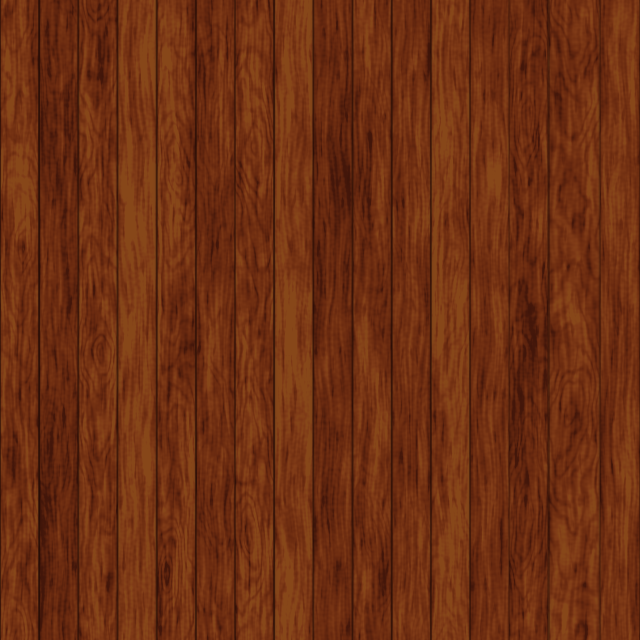
Give the GLSL for this texture, as a Shadertoy shader.

```glsl
const int PLANKS = 16;
const float PLANK_WIDTH = 0.0612;
const float TAU = 6.28318;

// Base lightness, figure strength and knot height of each plank
const float TONE[PLANKS] = float[](
    0.65, 0.36, 0.62, 0.82, 0.60, 0.44, 0.58, 0.78,
    0.39, 0.52, 0.55, 0.75, 0.57, 0.45, 0.60, 0.60);
const float FIGURE[PLANKS] = float[](
    0.8, 0.5, 1.0, 0.2, 0.9, 0.6, 1.0, 0.3,
    0.2, 0.5, 0.4, 0.6, 0.2, 0.8, 0.9, 0.3);
const float KNOT[PLANKS] = float[](
    0.61, 0.30, 0.45, 0.25, 0.10, 0.86, 0.77, 0.50,
    0.20, 0.15, 0.05, 0.58, 0.40, 0.83, 0.35, 0.70);

// Wood stain from darkest to lightest
const vec3 STAIN[6] = vec3[](
    vec3(0.27, 0.09, 0.04), vec3(0.35, 0.13, 0.05), vec3(0.41, 0.16, 0.06),
    vec3(0.45, 0.19, 0.07), vec3(0.50, 0.23, 0.09), vec3(0.53, 0.28, 0.10));
const vec3 SEAM_COLOR = vec3(0.13, 0.04, 0.02);

float hash(vec2 p) {
    vec3 q = fract(p.xyx * 0.1031);
    q += dot(q, q.yzx + 33.33);
    return fract((q.x + q.y) * q.z);
}

float cornerSlope(vec2 cell, vec2 offset) {
    float angle = TAU * hash(cell);
    return dot(vec2(cos(angle), sin(angle)), offset);
}

float gradientNoise(vec2 p) {
    vec2 i = floor(p), f = p - i;
    vec2 s = f * f * f * (f * (f * 6.0 - 15.0) + 10.0);
    vec2 e = vec2(1.0, 0.0);
    float low = mix(cornerSlope(i, f), cornerSlope(i + e.xy, f - e.xy), s.x);
    float high = mix(cornerSlope(i + e.yx, f - e.yx), cornerSlope(i + e.xx, f - e.xx), s.x);
    return mix(low, high, s.y);
}

vec3 stain(float tone) {
    float t = clamp(tone, 0.0, 1.0) * 5.0;
    int i = min(int(t), 4);
    return mix(STAIN[i], STAIN[i + 1], t - float(i));
}

// Plank index plus position across it; the last two boards are wider
float plankCoord(float x) {
    float wide = max(14.0 + (x - 0.857) / 0.0805, 15.0 + (x - 0.9375) * 16.0);
    return min(x / PLANK_WIDTH, wide);
}

// Distance from the growth centre: ovals at knots, long arches between them
float growthRadius(vec2 p, float knot, float seed) {
    float period = 0.62;
    float dy = (fract((p.y - knot) / period + 0.5) - 0.5) * period * 6.0;
    dy /= 1.0 + 0.75 * abs(dy);
    float axis = 0.45 + 0.5 * gradientNoise(vec2(seed, p.y * 2.5));
    float wobble = 0.24 * gradientNoise(vec2(p.x * 2.0 + seed, p.y * 11.0))
                 + 0.07 * gradientNoise(vec2(p.x * 5.0 + seed, p.y * 34.0));
    return length(vec2(p.x - axis, dy)) + wobble;
}

// Alternating early and late wood, sharpened on the dark side
float growthRings(float radius) {
    float wave = 0.5 + 0.5 * cos(TAU * 8.5 * radius);
    return 0.375 - wave * wave;
}

// Long fibres, fine fibres and a faint cross weave
float fibres(vec2 p, float seed) {
    float x = p.x + 0.2 * gradientNoise(vec2(seed + p.x, p.y * 7.0));
    return 0.42 * gradientNoise(vec2(x * 6.0 + seed, p.y * 5.0))
         + 0.46 * gradientNoise(vec2(x * 13.0 + seed, p.y * 16.0))
         + 0.16 * gradientNoise(vec2(p.x * 9.0 + seed, p.y * 190.0));
}

// Short dark dashes
float pores(vec2 p, float seed) {
    return smoothstep(0.18, 0.5, gradientNoise(vec2(p.x * 10.0 + seed, p.y * 30.0)));
}

float seamMask(float coord, float pixel) {
    float edge = floor(coord + 0.5);
    float gap = abs(coord - edge) * PLANK_WIDTH;
    float line = 1.0 - smoothstep(0.0005, 0.0011 + pixel, gap);
    float shade = 0.2 * exp(-gap * 450.0);
    return max(line * mix(0.3, 0.9, hash(vec2(edge, 7.0))), shade);
}

void mainImage(out vec4 fragColor, in vec2 fragCoord) {
    vec2 uv = fragCoord / iResolution.xy;
    float coord = plankCoord(uv.x);
    int plank = clamp(int(coord), 0, PLANKS - 1);
    vec2 local = vec2(coord - float(plank), uv.y);
    float seed = float(plank) * 37.3 + 5.0;

    // Board tone with slow cloudy stains
    float tone = TONE[plank] + 0.02;
    tone += 0.42 * gradientNoise(vec2(local.x * 1.3 + seed, uv.y * 3.5));
    tone += 0.22 * gradientNoise(vec2(local.x * 2.5 + seed, uv.y * 13.0));

    // Figure and dark knot hearts
    float radius = growthRadius(local, KNOT[plank], seed);
    tone += 0.3 * FIGURE[plank] * growthRings(radius);
    tone -= 0.4 * FIGURE[plank] * (1.0 - smoothstep(0.0, 0.11, radius));

    // Fine grain
    tone += fibres(local, seed) - 0.28 * pores(local, seed);

    vec3 color = stain(tone);
    color *= 1.0 + 0.25 * min(tone, 0.0);
    color = mix(color, SEAM_COLOR, seamMask(coord, 1.0 / iResolution.x));
    fragColor = vec4(color, 1.0);
}
```
